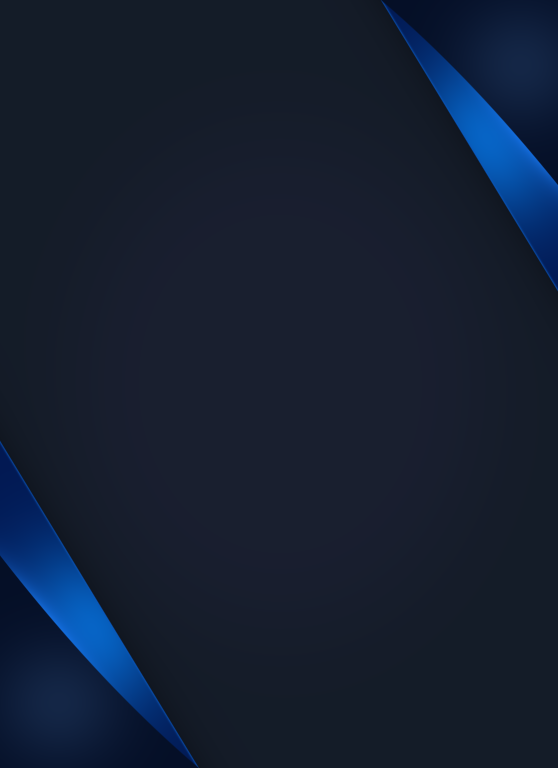
A WebGL 1 fragment shader for this background:

```glsl
precision highp float;

uniform vec2 u_resolution;

const float ASPECT = 0.7266;
const vec3 EDGE_NAVY = vec3(0.080, 0.109, 0.158);
const vec3 CENTRE_NAVY = vec3(0.098, 0.120, 0.186);
const vec3 POCKET_DARK = vec3(0.018, 0.058, 0.150);
const vec3 POCKET_LIGHT = vec3(0.078, 0.150, 0.275);
const vec3 RIBBON_DARK = vec3(0.008, 0.095, 0.320);
const vec3 RIBBON_LIGHT = vec3(0.025, 0.390, 0.770);
const vec3 STREAK_BLUE = vec3(0.100, 0.470, 0.950);
const vec3 RIM_BLUE = vec3(0.040, 0.340, 0.740);

// Soft elliptical falloff, 1 at the centre
float glow(vec2 p, vec2 centre, vec2 radius) {
  vec2 d = (p - centre) / radius;
  return exp(-dot(d, d));
}

// Anti-aliased coverage of a signed distance, positive inside
float cover(float dist, float pixel) {
  return smoothstep(-pixel, pixel, dist);
}

// Distance to the straight outer edge of a ribbon
float outerEdge(vec2 q) {
  return (1.645 * q.x - q.y) / 1.925;
}

// Distance to the gently bowed inner edge of a ribbon
float innerEdge(vec2 q) {
  return (q.y - 0.85 * q.x - 0.845 * q.x * q.x) / 1.5;
}

vec3 backdrop(vec2 p) {
  float r = length((p - vec2(0.365, 0.50)) / vec2(0.36, 0.43));
  return mix(CENTRE_NAVY, EDGE_NAVY, smoothstep(0.45, 1.0, r));
}

// Ribbon surface: wide sheen, bright fold and thin rim
vec3 ribbon(vec2 q, float outer, float inner, float pixel) {
  vec2 along = vec2(0.52, 0.854);
  vec2 offset = q - vec2(0.137, 0.182);
  vec2 turned = vec2(dot(offset, along), dot(offset, vec2(along.y, -along.x)));
  float sheen = glow(turned, vec2(0.0), vec2(0.115, 0.075));
  vec3 color = mix(RIBBON_DARK, RIBBON_LIGHT, sheen);

  float reach = exp(-pow((q.x - 0.188) / 0.060, 2.0));
  float fold = exp(-max(inner, 0.0) / 0.011);
  color = mix(color, STREAK_BLUE, 0.75 * fold * reach);

  float rim = exp(-pow(outer / max(0.0018, pixel), 2.0));
  return mix(color, RIM_BLUE, 0.75 * rim);
}

// Corner ornament, with q measured inward from the ribbon tip
vec3 corner(vec3 base, vec2 q, float pixel) {
  float outer = outerEdge(q);
  float inner = innerEdge(q);

  float shadow = exp(min(outer, 0.0) / 0.022);
  vec3 color = base * (1.0 - 0.22 * shadow);

  float light = glow(q, vec2(0.182, 0.085), vec2(0.085, 0.080));
  vec3 pocket = mix(POCKET_DARK, POCKET_LIGHT, light);
  vec3 band = ribbon(q, outer, inner, pixel);
  vec3 inside = mix(pocket, band, cover(inner, pixel));
  return mix(color, inside, cover(outer, pixel));
}

void main() {
  vec2 p = gl_FragCoord.xy / u_resolution * vec2(ASPECT, 1.0);
  float pixel = 0.8 / u_resolution.y;

  vec3 color = backdrop(p);
  color = corner(color, vec2(p.x - 0.496, 1.0 - p.y), pixel);
  color = corner(color, vec2(0.259 - p.x, p.y), pixel);
  gl_FragColor = vec4(color, 1.0);
}
```
